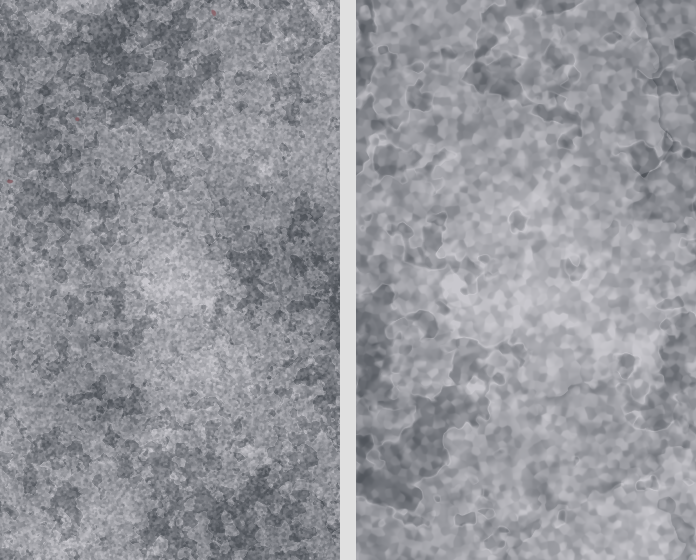
Left: the whole. Right: its middle third, enlarged.
Give the GLSL for this texture, as a Shadertoy shader.

```glsl
const vec3 SHADOW = vec3(0.355, 0.370, 0.395);
const vec3 LIGHT = vec3(0.745, 0.743, 0.765);
const vec3 RUST = vec3(0.50, 0.27, 0.30);
const float BASE_TONE = 0.58;
const float CLOUD_SCALE = 4.5;
const float CLOUD_DEPTH = 0.75;
const float BAND_DEPTH = 0.06;
const float PIT_SCALE = 48.0;
const float PIT_LEVEL = 0.41;
const float PIT_DEPTH = 0.27;
const float RIM_GAIN = 0.11;
const float FILM_SCALE = 5.5;
const float FILM_GAIN = 0.08;
const float CRACK_DEPTH = 0.22;
const float STREAK_ANGLE = 0.62;
const float STREAK_GAIN = 0.22;
const float FLAKE_SCALE = 24.0;
const float FLAKE_GAIN = 0.16;
const float GRAIN_COARSE = 125.0;
const float GRAIN_FINE = 250.0;
const float GRAIN_GAIN = 0.42;

vec3 hash3(vec2 cell) {
    vec3 q = fract(cell.xyx * vec3(0.1031, 0.1030, 0.0973));
    q += dot(q, q.yxz + 33.33);
    return fract((q.xxy + q.yzz) * q.zyx);
}

mat2 rotation(float angle) {
    float c = cos(angle), s = sin(angle);
    return mat2(c, -s, s, c);
}

// Cellular noise: blended cell value, nearest distance, nearest cell value
vec3 cellular(vec2 p) {
    vec2 home = floor(p);
    float sum = 0.0, total = 0.0, nearest = 9.0, id = 0.0;
    for (int y = -1; y <= 1; y++)
    for (int x = -1; x <= 1; x++) {
        vec2 cell = home + vec2(x, y);
        vec3 h = hash3(cell);
        vec2 away = cell + h.xy - p;
        float d2 = dot(away, away);
        float weight = exp(-6.0 * d2);
        sum += weight * h.z;
        total += weight;
        if (d2 < nearest) {
            nearest = d2;
            id = h.z;
        }
    }
    return vec3(sum / total, sqrt(nearest), id);
}

// Rotated octaves of cellular noise, centred on zero
float layered(vec2 p, int octaves) {
    float sum = 0.0, total = 0.0, gain = 1.0;
    for (int i = 0; i < octaves; i++) {
        sum += gain * (cellular(p).x - 0.5);
        total += gain;
        gain *= 0.55;
        p = rotation(0.9) * p * 2.03 + 17.3;
    }
    return sum / total;
}

void mainImage(out vec4 fragColor, in vec2 fragCoord) {
    vec2 p = fragCoord / iResolution.y;
    float pixel = 1.0 / iResolution.y;

    // Broad clouds and slanted light and dark bands
    float cloud = layered(p * CLOUD_SCALE + 41.0, 5);
    float wear = layered(p * CLOUD_SCALE * 1.7 + 83.0, 4);
    float band = cos((p.y - 0.6 * p.x - 0.38 + 0.5 * cloud) * 6.5);
    float tone = BASE_TONE + CLOUD_DEPTH * cloud + BAND_DEPTH * band;

    // Diagonal trowel streaks, strongest away from the pale band
    vec2 along = rotation(STREAK_ANGLE) * (p + 0.02 * wear);
    float streak = layered(along * vec2(9.0, 70.0) + 29.0, 2);
    tone += STREAK_GAIN * streak * smoothstep(0.7, -0.5, band + 3.0 * wear);

    // Thin plaster film with a ragged, partly cracked border
    float film = layered(p * FILM_SCALE + 7.0, 6) - 0.03;
    float crackMask = smoothstep(-0.02, 0.12, wear - 0.3 * cloud);
    float crack = smoothstep(-0.035, 0.0, film) * smoothstep(0.008, 0.0, film);
    tone += FILM_GAIN * (smoothstep(-0.01, 0.015, film) - 0.4);
    tone -= CRACK_DEPTH * crack * crackMask;

    // Eroded pits with pale rims
    float pitLevel = PIT_LEVEL - 0.5 - 0.55 * wear - 0.3 * cloud - 0.02 * band;
    float pitSide = pitLevel - layered(p * PIT_SCALE + 11.0, 3);
    float pit = smoothstep(-0.02, 0.06, pitSide);
    float rim = smoothstep(-0.08, -0.025, pitSide) * smoothstep(0.01, -0.02, pitSide);
    tone += RIM_GAIN * rim - PIT_DEPTH * pit;

    // Scattered pale flakes
    vec2 ragged = p + 0.04 * vec2(film, wear);
    vec3 flake = cellular(ragged * FLAKE_SCALE);
    float flakeEdge = FLAKE_SCALE * pixel * 1.5;
    float flakeShape = 1.0 - smoothstep(0.3 - flakeEdge, 0.3 + flakeEdge, flake.y);
    tone += FLAKE_GAIN * flakeShape * smoothstep(0.95, 0.97, flake.z);

    // Mineral grain
    float coarse = cellular(p * GRAIN_COARSE).x - 0.5;
    float fine = cellular(p * GRAIN_FINE + 5.0).x - 0.5;
    tone += GRAIN_GAIN * (0.7 * coarse + fine);

    vec3 color = mix(SHADOW, LIGHT, clamp(tone, -0.1, 1.1));

    // Rare rust specks
    vec3 speck = cellular(ragged * 9.0 + 3.0);
    float rust = smoothstep(0.055, 0.025, speck.y) * step(0.96, speck.z);
    color = mix(color, RUST, 0.6 * rust);

    fragColor = vec4(color, 1.0);
}
```
